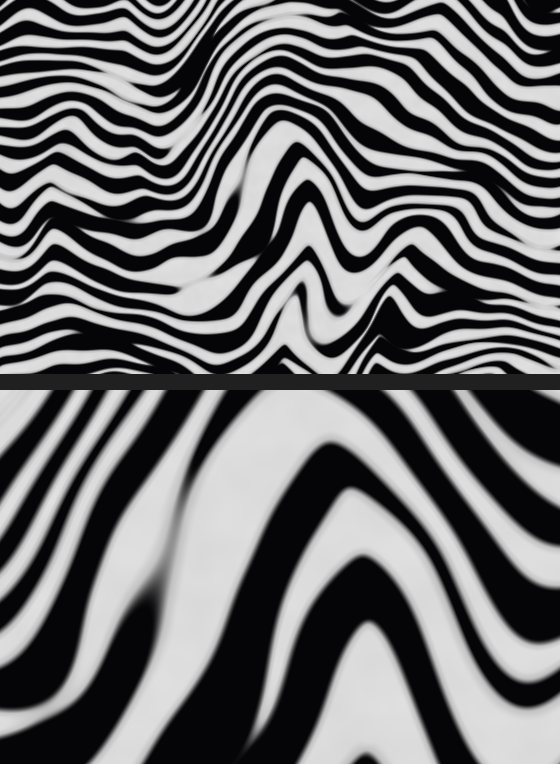
Top, the full canvas; bottom, a detail of the centre.
A Shadertoy shader for this pattern:

```glsl
// Zebra-like bands: folded, tapering black stripes on soft light grey
#define BANDS 19.0        // stripes per canvas height
#define TILT 0.06         // overall rise to the right
#define RISE 0.28         // climb of the steep slope above the centre
#define SWELL 0.23        // height of the broad bends
#define FOLD 0.23         // height of the sharp chevrons
#define WIGGLE 0.030      // height of the small ripples
#define TAPER 2.6         // how strongly stripes swell, merge and end
#define SOFTNESS 0.0036   // half width of a stripe edge
#define HALO 0.011        // depth of the grey rim inside light bands
#define INK vec3(0.018, 0.018, 0.026)
#define RIM vec3(0.745)
#define PAPER vec3(0.862)

const float TAU = 6.2831853;

// Random unit vector for a lattice point
vec2 randomDirection(vec2 cell) {
    vec3 h = fract(cell.xyx * vec3(0.1031, 0.1030, 0.0973));
    h += dot(h, h.yzx + 33.33);
    float angle = TAU * fract((h.x + h.y) * h.z);
    return vec2(cos(angle), sin(angle));
}

// Gradient noise, zero mean, roughly -0.7 to 0.7
float gradientNoise(vec2 p) {
    vec2 i = floor(p), f = p - i;
    vec2 u = f * f * f * (f * (f * 6.0 - 15.0) + 10.0);
    float a = dot(randomDirection(i), f);
    float b = dot(randomDirection(i + vec2(1, 0)), f - vec2(1, 0));
    float c = dot(randomDirection(i + vec2(0, 1)), f - vec2(0, 1));
    float d = dot(randomDirection(i + vec2(1, 1)), f - vec2(1, 1));
    return mix(mix(a, b, u.x), mix(c, d, u.x), u.y);
}

// Vertical shift that bends the level stripes
float bend(vec2 p) {
    float swell = gradientNoise(p * vec2(2.1, 1.2) + vec2(11.3, 4.7));
    float ridge = gradientNoise(p * vec2(2.9, 1.4) + vec2(37.6, 21.4));
    float fold = sqrt(ridge * ridge + 0.001);
    float ripple = gradientNoise(p * vec2(7.5, 6.0) + 53.0);
    float climb = smoothstep(0.40, 0.78, p.x) * smoothstep(1.8, 0.8, p.x)
                * smoothstep(0.05, 0.9, p.y);
    return SWELL * swell + FOLD * fold + WIGGLE * ripple - RISE * climb - TILT * p.x;
}

// Positive in light bands, negative in dark ones
float stripeField(vec2 p) {
    float phase = BANDS * (p.y + bend(p));
    // Noise follows the stripes, so their ends taper lengthwise
    float width = gradientNoise(vec2(p.x * 4.2 + p.y * 1.5, phase * 1.15) + 71.0);
    return sin(TAU * phase) + TAPER * width;
}

void mainImage(out vec4 fragColor, in vec2 fragCoord) {
    vec2 p = fragCoord / iResolution.y;

    // Distance to the nearest stripe edge, from the field and its slope
    vec2 e = vec2(0.001, 0.0);
    float field = stripeField(p);
    vec2 slope = vec2(stripeField(p + e.xy), stripeField(p + e.yx)) - field;
    float dist = field / max(length(slope) / e.x, 35.0);

    // Light bands: grey rim and faint brushed mottling
    float brush = gradientNoise(p * vec2(13.0, 22.0)) + 0.5 * gradientNoise(p * 45.0);
    vec3 light = mix(RIM, PAPER, smoothstep(0.0, HALO, dist)) + 0.025 * brush;

    float edge = max(SOFTNESS, 0.75 / iResolution.y);
    fragColor = vec4(mix(INK, light, smoothstep(-edge, edge, dist)), 1.0);
}
```
